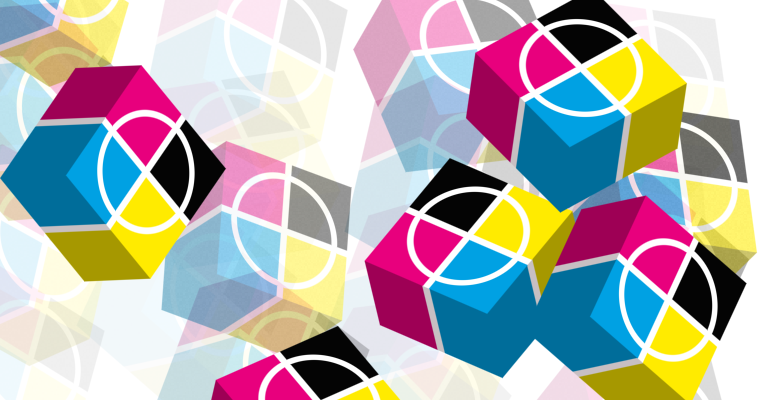
Write a Shadertoy shader that draws this background.

```glsl
const vec2 FACE = vec2(0.267, 0.200);   // half diagonals of the lit face
const float DEPTH = 0.165;
const vec2 RING = vec2(0.147, 0.115);
const vec3 CYAN = vec3(0.00, 0.63, 0.89);
const vec3 MAGENTA = vec3(0.91, 0.00, 0.49);
const vec3 YELLOW = vec3(1.00, 0.92, 0.00);
const vec3 BLACK = vec3(0.015);
const vec3 SEAM = vec3(0.78, 0.75, 0.76);
const int GHOSTS = 19;
const int SOLIDS = 5;

float hash(vec2 p) {
    vec3 h = fract(p.xyx * vec3(0.1031, 0.1030, 0.0973));
    h += dot(h, h.yzx + 33.33);
    return fract((h.x + h.y) * h.z);
}

// Coverage of the region where the distance is negative
float fill(float dist, float blur) {
    return 1.0 - smoothstep(-blur, blur, dist);
}

vec2 turn(vec2 v, float angle) {
    float c = cos(angle), s = sin(angle);
    return mat2(c, s, -s, c) * v;
}

// Four inks meeting at a cross, with a registration ring
vec3 litFace(vec2 q, float slope, float blur) {
    vec2 n = q / FACE;
    float a = n.x + n.y, b = n.x - n.y;
    vec3 upper = mix(YELLOW, BLACK, fill(b * slope, blur));
    vec3 lower = mix(CYAN, MAGENTA, fill(b * slope, blur));
    vec3 color = mix(upper, lower, fill(a * slope, blur));
    float cross = min(abs(a), abs(b)) * slope - 0.008;
    float ring = abs(length(q / RING) - 1.0) * 0.13 - 0.0075;
    return mix(color, vec3(1.0), fill(min(cross, ring), blur));
}

// Shaded walls split by pale vertical seams
vec3 wallColor(float x, float blur) {
    float split = 0.5 * FACE.x;
    vec3 color = mix(CYAN * 0.68, MAGENTA * 0.68, fill(x + split, blur));
    color = mix(color, YELLOW * 0.65, fill(split - x, blur));
    return mix(color, SEAM, fill(abs(abs(x) - split) - 0.008, blur));
}

// Colour in rgb, coverage in a
vec4 cube(vec2 q, float blur) {
    float slope = 1.0 / length(1.0 / FACE);
    float side = abs(q.x) / FACE.x - 1.0;
    float top = (side + q.y / FACE.y) * slope;
    float rim = (side - q.y / FACE.y) * slope;
    float base = (side - (q.y + DEPTH) / FACE.y) * slope;
    float hull = max(abs(q.x) - FACE.x, max(top, base));
    vec3 color = mix(wallColor(q.x, blur), litFace(q, slope, blur), fill(rim, blur));
    // The ring and cross stay visible where they touch the rim
    return vec4(color, fill(hull, blur));
}

vec3 layCube(vec3 under, vec2 q, float angle, float opacity, float blur) {
    vec4 c = cube(turn(q, angle), blur);
    return mix(under, c.rgb, c.a * opacity);
}

// Evenly spread positions with a little jitter
vec2 ghostPlace(float i, float aspect) {
    vec2 spread = fract(0.31 + i * vec2(0.7549, 0.5698));
    vec2 jitter = vec2(hash(vec2(i, 3.0)), hash(vec2(i, 8.0))) - 0.5;
    return spread * vec2(aspect + 0.1, 1.15) - 0.06 + 0.1 * jitter;
}

// A staggered row that wraps from the top edge to the bottom
vec2 solidPlace(float i, float aspect) {
    float x = 0.19 + 0.17 * i + 0.08 * sin(0.785 * i);
    return vec2(x * aspect, fract(0.60 + 0.42 * i) - 0.03);
}

void mainImage(out vec4 fragColor, in vec2 fragCoord) {
    vec2 p = fragCoord / iResolution.y;
    float aspect = iResolution.x / iResolution.y;
    float blur = 0.8 / iResolution.y;
    vec3 color = vec3(1.0);

    // Translucent cubes, from faint to strong
    for (int k = 0; k < GHOSTS; k++) {
        float i = float(k);
        float t = i / float(GHOSTS - 1);
        float angle = mix(0.3, 1.5, hash(vec2(i, 17.0)));
        float opacity = mix(0.05, 0.58, t * t * t);
        color = layCube(color, p - ghostPlace(i, aspect), angle, opacity, blur);
    }

    // Fine stipple in the pale tints
    float grain = hash(floor(p * 266.0)) - 0.5;
    color += 0.035 * grain * (1.0 - min(color.r, min(color.g, color.b)));

    // Opaque cubes in front
    for (int k = 0; k < SOLIDS; k++) {
        float i = float(k);
        float angle = 0.42 * (i - 1.3) * (i - 2.8);
        color = layCube(color, p - solidPlace(i, aspect), angle, 1.0, blur);
    }
    fragColor = vec4(clamp(color, 0.0, 1.0), 1.0);
}
```
